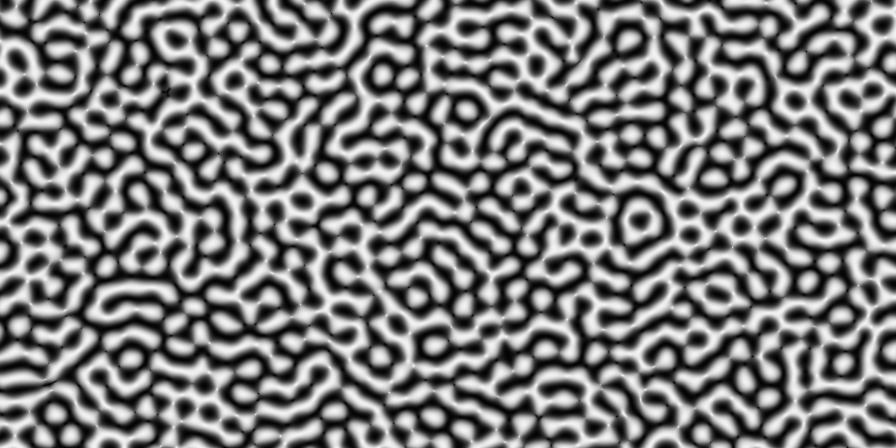
Give the GLSL for this pattern, as a Shadertoy shader.

```glsl
// Draws a soft black and white labyrinth of winding ridges and dots from layered sines.

const float PI = 3.14159265;
const float RIDGES_PER_HEIGHT = 19.0;  // ridge periods over the canvas height
const float FREQUENCY_SPREAD = 0.14;   // relative variation of the ridge width
const float HORIZONTAL_BIAS = 0.35;    // extra weight of level ridges
const int WAVE_COUNT = 48;
const vec3 DARK = vec3(0.015);
const vec3 LIGHT = vec3(0.948);

float hash(float n) {
    return fract(sin(n * 12.9898 + 4.137) * 4375.85);
}

// Sum of plane waves in all directions: x holds the height, yz its scaled slope.
vec3 waveField(vec2 p) {
    vec3 field = vec3(0.0);
    for (int i = 0; i < WAVE_COUNT; i++) {
        float id = float(i);
        float angle = PI * (id + hash(id)) / float(WAVE_COUNT);
        float stretch = 1.0 + FREQUENCY_SPREAD * (2.0 * hash(id + 71.3) - 1.0);
        vec2 direction = stretch * vec2(cos(angle), sin(angle));
        float offset = 2.0 * PI * hash(id + 153.7);
        float phase = 2.0 * PI * RIDGES_PER_HEIGHT * dot(direction, p) + offset;
        float weight = 1.0 + HORIZONTAL_BIAS * sin(angle) * sin(angle);
        field += weight * vec3(cos(phase), -sin(phase) * direction);
    }
    return field;
}

void mainImage(out vec4 fragColor, in vec2 fragCoord) {
    vec2 p = fragCoord / iResolution.y;
    vec3 field = waveField(p);

    // Dividing by height and slope together gives every ridge the same contrast.
    float ridge = field.x / max(length(field), 1e-4);

    fragColor = vec4(mix(DARK, LIGHT, 0.5 + 0.5 * ridge), 1.0);
}
```
